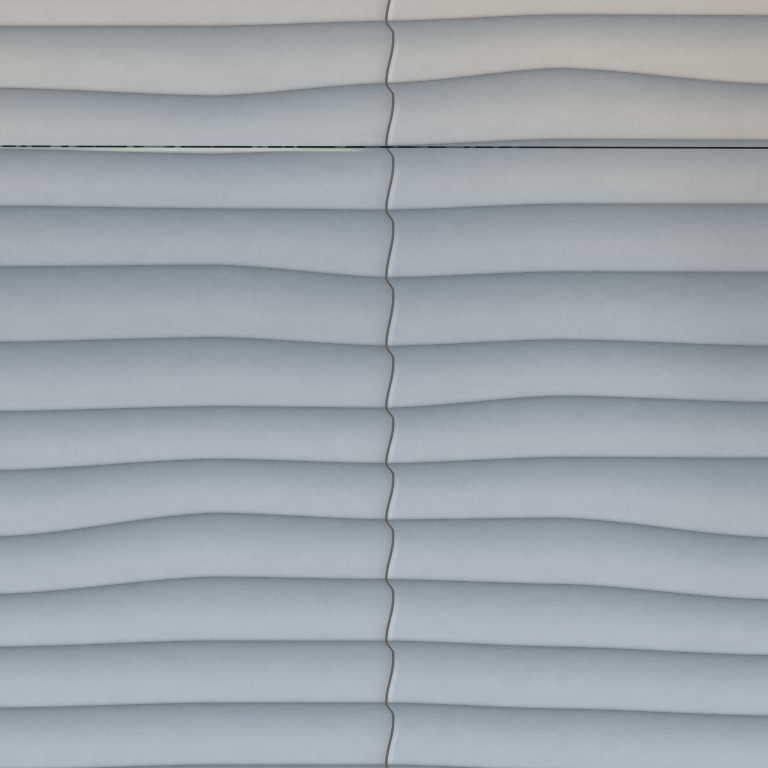
Give the GLSL for this pattern, as a three.js fragment shader.

```glsl
varying vec2 vUv;

float hash(vec2 p) {
  return fract(sin(dot(p, vec2(127.1, 311.7))) * 43758.5453);
}

float noise(vec2 p) {
  vec2 i = floor(p), f = fract(p);
  f = f * f * (3.0 - 2.0 * f);
  return mix(mix(hash(i), hash(i + vec2(1.0, 0.0)), f.x),
             mix(hash(i + vec2(0.0, 1.0)), hash(i + 1.0), f.x), f.y);
}

float bump(float k, float center, float width) {
  float d = (k - center) / width;
  return exp(-d * d);
}

// Eased blend that keeps some slope at both ends
float ease(float a, float b, float x) {
  float t = clamp((x - a) / (b - a), 0.0, 1.0);
  return mix(t, t * t * (3.0 - 2.0 * t), 0.65);
}

// Height of ridge k, measured down from the top edge
float ridge(float k, float x) {
  float seam = 16.0 * bump(k, 5.5, 1.9);
  float leftEdge = 5.0 - 16.0 * bump(k, 4.0, 1.3) + 14.0 * bump(k, 8.4, 1.0);
  float leftMid = 13.0 * bump(k, 1.2, 1.2) - 14.0 * bump(k, 4.3, 1.0)
                - 7.0 * bump(k, 7.8, 1.2);
  float rightMid = mix(-6.0, 6.0, smoothstep(7.0, 9.5, k))
                 - 9.0 * bump(k, 1.0, 0.6) - 6.0 * bump(k, 6.0, 0.6);
  float rightEdge = mix(-6.0, 13.0, smoothstep(7.0, 8.0, k))
                  + 8.0 * bump(k, 8.7, 1.0) + 7.0 * bump(k, 1.0, 0.6)
                  + 6.0 * bump(k, 5.0, 0.6);
  float wave = mix(leftEdge, leftMid, ease(0.0, 0.28, x));
  wave = mix(wave, 0.0, ease(0.28, 0.507, x));
  wave = mix(wave, rightMid, ease(0.507, 0.73, x));
  wave = mix(wave, rightEdge, ease(0.73, 1.0, x));
  return 0.0275 + 0.0807 * k + 0.0013 * (seam + wave);
}

void main() {
  vec2 p = vec2(vUv.x, 1.0 - vUv.y);

  // Nearest ridges above and below
  float upper = -1.0, lower = 2.0;
  for (int i = -1; i < 14; i++) {
    float y = ridge(float(i), p.x);
    if (y <= p.y) upper = max(upper, y);
    else lower = min(lower, y);
  }
  float below = p.y - upper;
  float above = lower - p.y;
  float t = below / (below + above);

  // Curved slat: cool shade under each ridge, pale towards the next
  float warm = 1.0 - smoothstep(0.0, 0.34, p.y + 0.06 * sin(p.x * 5.0));
  vec3 shade = mix(vec3(0.53, 0.575, 0.61), vec3(0.56, 0.58, 0.59), warm * 0.6);
  vec3 pale = mix(vec3(0.675, 0.705, 0.735), vec3(0.725, 0.71, 0.69), warm);
  vec3 color = mix(shade, pale, smoothstep(-0.12, 0.72, t));

  // Broad changes of light over the wall
  color *= 1.0 - 0.05 * bump(p.y, 0.36, 0.17) * (1.0 - 0.4 * p.x);
  color += vec3(0.005, 0.014, 0.022) * smoothstep(0.35, 1.0, p.y);
  color -= vec3(0.0, 0.006, 0.014) * smoothstep(0.4, 1.0, p.x) * (1.0 - p.y);
  color *= 1.0 - 0.06 * smoothstep(0.8, 1.0, p.x) * bump(p.y, 0.4, 0.3);

  // Ridge edges
  vec3 edge = mix(vec3(0.42, 0.455, 0.48), vec3(0.46, 0.46, 0.46), warm);
  color = mix(color, edge, 0.8 * exp(-below / 0.0045));
  color = mix(color, edge, 0.8 * exp(-above / 0.0018));

  // Scalloped vertical joint
  float jointX = 0.503 + 0.009 * smoothstep(0.0, 0.2, t)
               - 0.009 * smoothstep(0.3, 1.0, t);
  float side = p.x - jointX;
  float flank = exp(-abs(side) / 0.007);
  color = mix(color, vec3(0.48, 0.465, 0.45), side < 0.0 ? 0.45 * flank : 0.0);
  color += 0.05 * bump(side, 0.0055, 0.0025) * smoothstep(0.1, 0.6, t);
  float joint = 1.0 - smoothstep(0.0007, 0.0024, abs(side));
  color = mix(color, vec3(0.34, 0.345, 0.345), 0.85 * joint);

  // Panel gap with a lit lip on its left part
  float gapY = 0.1905 + 0.002 * p.x;
  float gap = p.y - gapY;
  float lip = smoothstep(0.06, 0.2, p.x) * (1.0 - smoothstep(0.44, 0.5, p.x));
  color = mix(color, vec3(0.79, 0.77, 0.72), 0.75 * lip * bump(gap, 0.0038, 0.0022));
  float broken = mix(smoothstep(0.2, 0.5, noise(vec2(p.x * 130.0, 3.0))), 1.0,
                     smoothstep(0.5, 0.85, p.x));
  float line = 1.0 - smoothstep(0.0004, 0.0019, abs(gap));
  color = mix(color, vec3(0.12, 0.13, 0.14), line * mix(0.5, 0.95, broken));

  // Fine surface grain
  color += 0.016 * (noise(p * 330.0) - 0.5) + 0.012 * (noise(p * vec2(45.0, 70.0)) - 0.5);
  gl_FragColor = vec4(color, 1.0);
}
```
